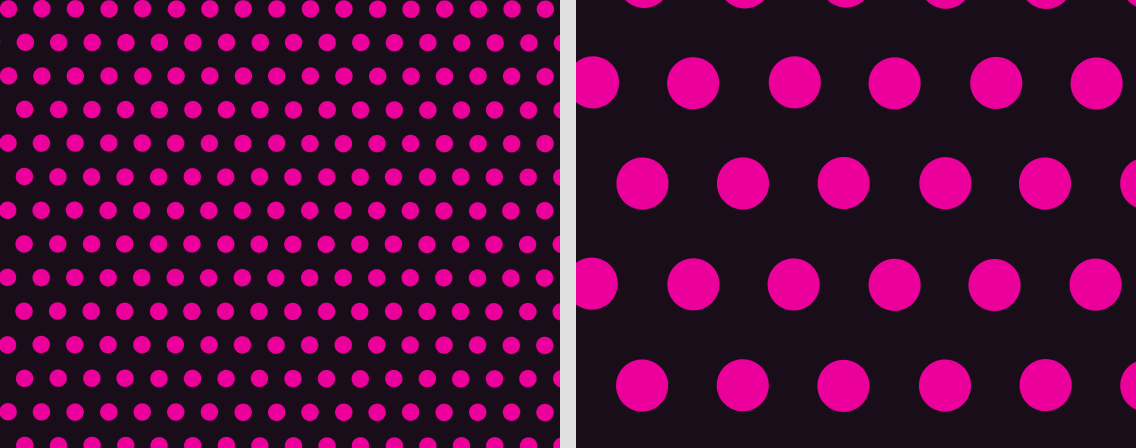
Left, the full canvas; right, a detail of the centre.
This pattern is drawn by a Shadertoy shader. Its source:

```glsl
// Staggered magenta polka dots on near-black plum, with slight hand-set drift.

const vec3  GROUND_COLOR = vec3(0.10, 0.05, 0.10);
const vec3  DOT_COLOR    = vec3(0.92, 0.00, 0.61);

// Lengths are fractions of the canvas width, measured from the top left.
const vec2  PITCH      = vec2(0.05994, 0.0600);  // spacing of columns and rows
const vec2  FIRST_DOT  = vec2(0.0141, 0.0155);   // centre of the top left dot
const float RADIUS     = 0.0155;
const float TILT       = 0.0010;                 // downward slope of each row
const float ROW_DRIFT  = 0.0009;                 // sideways sway between rows
const float DRIFT_RATE = 0.42;                   // sway angle per row
const float JITTER     = 0.0004;                 // placement error of each dot

vec2 hash22(vec2 p) {
    vec3 q = fract(p.xyx * vec3(0.1031, 0.1030, 0.0973));
    q += dot(q, q.yzx + 33.33);
    return fract((q.xx + q.yz) * q.zy);
}

// Signed distance to the dot in the cell that holds p.
float dotDistance(vec2 p) {
    p -= FIRST_DOT;
    p.y -= TILT * p.x;

    // Odd rows shift by half a column; all rows sway slightly.
    float row = floor(p.y / PITCH.y + 0.5);
    p.x -= 0.5 * PITCH.x * mod(row, 2.0);
    p.x -= ROW_DRIFT * cos(DRIFT_RATE * (row - 0.5));

    vec2 cell = vec2(floor(p.x / PITCH.x + 0.5), row);
    vec2 offset = JITTER * (2.0 * hash22(cell + 17.0) - 1.0);
    return length(p - cell * PITCH - offset) - RADIUS;
}

void mainImage(out vec4 fragColor, in vec2 fragCoord) {
    float pixel = 1.0 / iResolution.x;
    vec2 p = vec2(fragCoord.x, iResolution.y - fragCoord.y) * pixel;

    // One-pixel linear edge
    float coverage = clamp(0.5 - dotDistance(p) / pixel, 0.0, 1.0);
    fragColor = vec4(mix(GROUND_COLOR, DOT_COLOR, coverage), 1.0);
}
```
